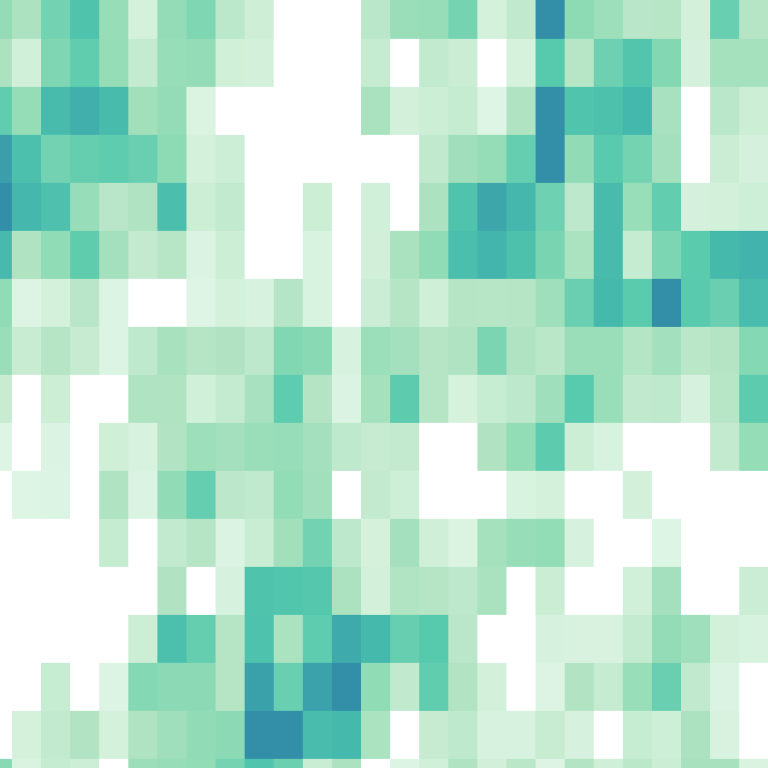
A WebGL 1 fragment shader for this texture:

```glsl
precision highp float;
// A patchwork of tall flat cells in white, mint, teal and blue, like a heat map.
// Gradient noise at several stretches gives each cell a value; the value is
// turned into a rank from 0 to 1, and the rank picks a colour from a ramp.

uniform vec2 u_resolution;

float hash(vec2 p) {
  vec3 q = fract(p.xyx * vec3(0.1031, 0.1030, 0.0973));
  q += dot(q, q.yzx + 33.33);
  return fract((q.x + q.y) * q.z);
}

float cornerSlope(vec2 corner, vec2 offset) {
  float angle = 6.2832 * hash(corner);
  return dot(vec2(cos(angle), sin(angle)), offset);
}

// Gradient noise, scaled to a standard deviation of about one
float noise(vec2 p) {
  vec2 i = floor(p);
  vec2 f = p - i;
  vec2 s = f * f * (3.0 - 2.0 * f);
  float low = mix(cornerSlope(i, f),
                  cornerSlope(i + vec2(1.0, 0.0), f - vec2(1.0, 0.0)), s.x);
  float high = mix(cornerSlope(i + vec2(0.0, 1.0), f - vec2(0.0, 1.0)),
                   cornerSlope(i + 1.0, f - 1.0), s.x);
  return 4.75 * mix(low, high, s.y);
}

// Share of cells expected to lie below this one
float cellRank(vec2 cell) {
  float patches = noise(cell * vec2(0.117, 0.193) + vec2(17.3, 41.6));
  float clumps = noise(cell * vec2(0.37, 0.43) + vec2(63.1, 25.7));
  float columns = noise(cell * vec2(0.83, 0.23) + vec2(35.4, 82.2));
  float rows = noise(cell * vec2(0.29, 0.79) + vec2(91.8, 57.5));
  float fleck = hash(cell + vec2(131.0, 173.0)) - 0.5;
  float z = 0.68 * patches + 0.40 * clumps + 0.45 * columns
          + 0.35 * rows + 0.86 * fleck;
  return 1.0 / (1.0 + exp(-z * (1.598 + 0.0706 * z * z)));
}

float ramp(float from, float to, float t) {
  return clamp((t - from) / (to - from), 0.0, 1.0);
}

vec3 cellColor(vec2 cell) {
  float t = cellRank(cell);
  vec3 color = vec3(0.87, 0.96, 0.90);                              // pale mint
  color = mix(color, vec3(0.82, 0.94, 0.85), ramp(0.20, 0.345, t));
  color = mix(color, vec3(0.69, 0.89, 0.76), ramp(0.345, 0.61, t)); // soft green
  color = mix(color, vec3(0.56, 0.86, 0.71), ramp(0.61, 0.79, t));
  color = mix(color, vec3(0.34, 0.79, 0.68), ramp(0.79, 0.91, t));  // teal
  color = mix(color, vec3(0.27, 0.72, 0.68), ramp(0.91, 0.975, t));
  color = mix(color, vec3(0.20, 0.56, 0.66), ramp(0.975, 0.992, t)); // blue
  return t < 0.20 ? vec3(1.0) : color;
}

void main() {
  vec2 grid = vec2(26.4, 16.0);
  vec2 p = gl_FragCoord.xy / u_resolution * grid - vec2(0.41, 0.19);

  // Blend the four cells around the nearest grid crossing over one pixel
  vec2 crossing = floor(p + 0.5);
  vec2 cover = clamp((p - crossing) * u_resolution / grid + 0.5, 0.0, 1.0);
  vec3 below = mix(cellColor(crossing - 1.0),
                   cellColor(crossing - vec2(0.0, 1.0)), cover.x);
  vec3 above = mix(cellColor(crossing - vec2(1.0, 0.0)),
                   cellColor(crossing), cover.x);
  gl_FragColor = vec4(mix(below, above, cover.y), 1.0);
}
```
